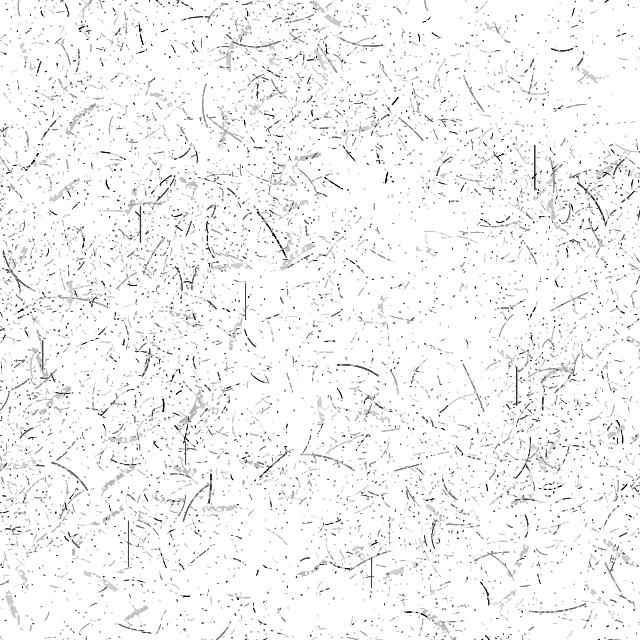
Give the GLSL for this texture, as a Shadertoy shader.

```glsl
const vec3 PAPER = vec3(1.0);
const vec3 INK = vec3(0.0);

// Stroke shape: cells per canvas, share of cells filled, half length, half width
const vec4 SPECK = vec4(130.0, 0.32, 0.0011, 0.0010);
const vec4 DASH  = vec4(54.0, 0.47, 0.0085, 0.0010);
const vec4 HAIR  = vec4(24.0, 0.62, 0.0230, 0.0011);
const vec4 FIBRE = vec4(9.0, 0.55, 0.0440, 0.0013);
const vec4 PIN   = vec4(4.0, 0.32, 0.0430, 0.0012);
const vec4 SMEAR = vec4(13.0, 0.42, 0.0300, 0.0042);

// Stroke look: palest tone, darkest tone, bend, breakup
const vec4 SPECK_LOOK = vec4(0.20, 0.95, 0.0, 0.0);
const vec4 DASH_LOOK  = vec4(0.20, 1.00, 0.2, 0.7);
const vec4 HAIR_LOOK  = vec4(0.22, 1.00, 0.25, 0.8);
const vec4 FIBRE_LOOK = vec4(0.40, 1.00, 0.25, 0.5);
const vec4 PIN_LOOK   = vec4(0.70, 0.85, 0.0, 0.0);
const vec4 SMEAR_LOOK = vec4(0.19, 0.30, 0.25, 1.0);

const float ANY_DIRECTION = 3.14159;
const float UPRIGHT = 1.5708;
const float EDGE = 0.65;
const float TONE_POWER = 2.0;
const float GRAIN_SCALE = 270.0;
const float CROWDING_SCALE = 7.0;

vec3 hash3(vec2 p) {
    vec3 q = fract(p.xyx * vec3(0.1031, 0.1030, 0.0973));
    q += dot(q, q.yxz + 33.33);
    return fract((q.xxy + q.yzz) * q.zyx);
}

float valueNoise(vec2 p) {
    vec2 i = floor(p), f = fract(p);
    f = f * f * (3.0 - 2.0 * f);
    float low = mix(hash3(i).x, hash3(i + vec2(1, 0)).x, f.x);
    float high = mix(hash3(i + vec2(0, 1)).x, hash3(i + vec2(1, 1)).x, f.x);
    return mix(low, high, f.y);
}

// Uneven scatter, thinner at the bottom edge and the upper right corner
float crowding(vec2 uv) {
    float clumps = mix(0.3, 1.7, valueNoise(uv * CROWDING_SCALE + 40.0));
    clumps *= mix(0.5, 1.5, valueNoise(uv * CROWDING_SCALE * 3.0 + 90.0));
    float bottom = mix(0.5, 1.0, smoothstep(0.0, 0.25, uv.y));
    float corner = mix(0.3, 1.0, smoothstep(0.05, 0.4, distance(uv, vec2(0.95, 1.0))));
    return clumps * bottom * corner;
}

// Distance to a shallow parabolic arc centred on the origin
float arcDistance(vec2 p, float halfLength, float bend) {
    float x = clamp(p.x, -halfLength, halfLength);
    float slope = 2.0 * bend * x / halfLength;
    vec2 offset = p - vec2(x, bend * x * x / halfLength);
    return length(vec2(offset.x, offset.y / sqrt(1.0 + slope * slope)));
}

// Darkness of one layer of scattered strokes
float strokes(vec2 uv, vec4 shape, vec4 look, float spread, float seed, float pixel) {
    vec2 home = floor(uv * shape.x);
    float darkness = 0.0;
    for (int j = -1; j <= 1; j++)
    for (int i = -1; i <= 1; i++) {
        vec2 cell = home + vec2(i, j);
        vec3 place = hash3(cell + seed);
        vec3 form = hash3(cell + seed + 71.0);
        vec3 style = hash3(cell + seed + 137.0);
        vec2 centre = (cell + place.xy) / shape.x;
        if (place.z > shape.y * crowding(centre)) continue;

        float angle = UPRIGHT + spread * (form.x - 0.5);
        vec2 along = vec2(cos(angle), sin(angle));
        vec2 p = uv - centre;
        p = vec2(dot(p, along), dot(p, vec2(-along.y, along.x)));

        float halfLength = shape.z * mix(0.4, 1.0, form.y);
        float halfWidth = shape.w * mix(0.75, 1.15, style.y);
        float d = arcDistance(p, halfLength, look.z * (2.0 * form.z - 1.0));
        float tone = mix(look.x, look.y, pow(style.x, TONE_POWER));
        float coverage = clamp(0.5 + (halfWidth - d) / (EDGE * pixel), 0.0, 1.0);
        darkness = max(darkness, tone * coverage);
    }
    float grain = smoothstep(0.35, 0.5, valueNoise(uv * GRAIN_SCALE + seed));
    return darkness * mix(1.0, grain, look.w);
}

void mainImage(out vec4 fragColor, in vec2 fragCoord) {
    float pixel = 1.0 / min(iResolution.x, iResolution.y);
    vec2 uv = fragCoord * pixel;

    // Fine dust and short marks
    float ink = strokes(uv, SPECK, SPECK_LOOK, ANY_DIRECTION, 11.0, pixel);
    ink = max(ink, strokes(uv, DASH, DASH_LOOK, ANY_DIRECTION, 223.0, pixel));

    // Longer fibres and upright pins
    ink = max(ink, strokes(uv, HAIR, HAIR_LOOK, ANY_DIRECTION, 347.0, pixel));
    ink = max(ink, strokes(uv, FIBRE, FIBRE_LOOK, ANY_DIRECTION, 459.0, pixel));
    ink = max(ink, strokes(uv, PIN, PIN_LOOK, 0.0, 563.0, pixel));

    // Pale broken smears
    ink = max(ink, strokes(uv, SMEAR, SMEAR_LOOK, ANY_DIRECTION, 677.0, pixel));

    fragColor = vec4(mix(PAPER, INK, ink), 1.0);
}
```
